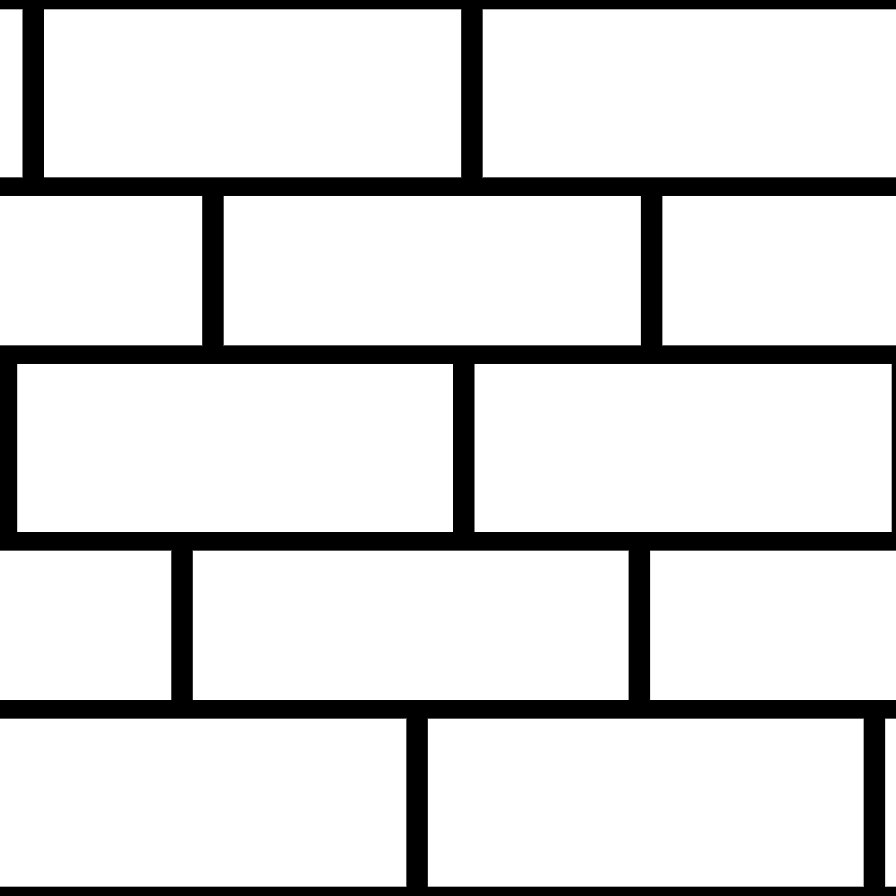
This pattern is drawn by a WebGL 1 fragment shader. Its source:

```glsl
precision highp float;
// White bricks in running bond with black mortar. Tall and short courses
// alternate; each course has its own joint offset, and the bricks get
// wider towards the bottom. Coordinates run 0 to 1 across the canvas.

uniform vec2 u_resolution;

#define TALL_COURSE 0.20833
#define SHORT_COURSE 0.1875
#define BED_WIDTH 0.0208
#define JOINT_WIDTH 0.0240
#define NARROW_BRICK 0.4896
#define WIDE_BRICK 0.5104
#define FIRST_JOINT 0.5267
#define STAGGER 0.2879
#define STAGGER_GROWTH 0.00195
#define BRICK_COLOR vec3(1.0)
#define MORTAR_COLOR vec3(0.0)

// Coverage of a line at the given distance from its centre.
float lineMask(float dist, float width, float pixel) {
    return clamp(0.5 + (0.5 * width - dist) / pixel, 0.0, 1.0);
}

// Position of the central upright joint, drifting from course to course.
float anchorJoint(float course) {
    float drift = course * (0.006185 - 0.005371 * course);
    float shift = mod(course, 2.0) * (STAGGER + STAGGER_GROWTH * course);
    return FIRST_JOINT + drift - shift;
}

void main() {
    vec2 uv = gl_FragCoord.xy / u_resolution;
    vec2 pixel = 1.0 / u_resolution;

    // Pairs of one tall and one short course, counted from the top
    float pairHeight = TALL_COURSE + SHORT_COURSE;
    float depth = 1.0 - uv.y;
    float pairIndex = floor(depth / pairHeight);
    float local = depth - pairIndex * pairHeight;
    float course = 2.0 * pairIndex + step(TALL_COURSE, local);

    // Horizontal beds
    float bedDist = min(abs(local - TALL_COURSE), min(local, pairHeight - local));
    float bed = lineMask(bedDist, BED_WIDTH, pixel.y);

    // Upright joints; the wider bricks begin one course higher on the left
    float x = uv.x - anchorJoint(course);
    float wide = step(1.5 + step(0.0, x), course);
    float brick = mix(NARROW_BRICK, WIDE_BRICK, wide);
    float jointDist = abs(fract(x / brick + 0.5) - 0.5) * brick;
    float joint = lineMask(jointDist, JOINT_WIDTH, pixel.x);

    gl_FragColor = vec4(mix(BRICK_COLOR, MORTAR_COLOR, max(bed, joint)), 1.0);
}
```
